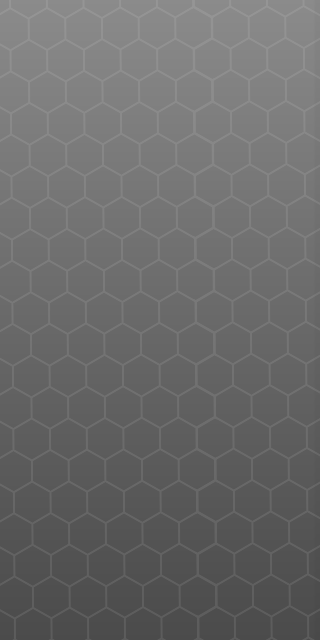
This pattern is drawn by a Shadertoy shader. Its source:

```glsl
// A honeycomb of thin pale outlines over a grey vertical gradient.
// Two interleaved rectangular grids give the nearest cell centre, and a
// hexagon distance gives the outline; the mesh is turned very slightly.

#define CELL_PITCH 0.1146             // cell width, in canvas widths
#define ROW_SQUASH 0.994              // row height against a regular hexagon
#define TILT 0.0075                   // mesh rotation in radians
#define ANCHOR vec2(0.4974, 1.0242)   // midpoint of one upright edge
#define LINE_HALF 0.027               // half outline width, in cells
#define LINE_GLOW 0.09                // outline opacity
#define SEAM_GAIN 1.3                 // outline widening along the seam
#define GREY_BOTTOM 0.295
#define GREY_TOP 0.545
#define GRADIENT_POWER 1.1
#define EDGE_SHADE 0.03               // darkening of the right border

const float SQRT3 = 1.7320508;

// Distance from p to the nearest edge of a grid of unit-wide hexagons.
float hexEdgeDistance(vec2 p) {
    vec2 period = vec2(1.0, SQRT3);
    vec2 a = mod(p, period) - 0.5 * period;
    vec2 b = mod(p - 0.5 * period, period) - 0.5 * period;
    vec2 local = abs(dot(a, a) < dot(b, b) ? a : b);
    return 0.5 - max(local.x, dot(local, vec2(0.5, 0.5 * SQRT3)));
}

// Canvas position to cell units, with an upright edge at the anchor.
vec2 toCells(vec2 uv) {
    vec2 d = uv - ANCHOR;
    float c = cos(TILT), s = sin(TILT);
    vec2 turned = vec2(c * d.x + s * d.y, c * d.y - s * d.x);
    return turned / (CELL_PITCH * vec2(1.0, ROW_SQUASH)) + vec2(0.5, 0.0);
}

void mainImage(out vec4 fragColor, in vec2 fragCoord) {
    vec2 uv = fragCoord / iResolution.x;
    float height = fragCoord.y / iResolution.y;
    vec2 cell = toCells(uv);
    float pixel = 1.0 / (iResolution.x * CELL_PITCH);

    // Background gradient
    float grey = mix(GREY_BOTTOM, GREY_TOP, pow(height, GRADIENT_POWER));

    // Outlines, a little heavier along one zigzag column
    float seam = 1.0 - smoothstep(0.27, 0.33, abs(cell.x - 1.75));
    float halfWidth = LINE_HALF * mix(1.0, SEAM_GAIN, seam);
    float edge = hexEdgeDistance(cell);
    float line = 1.0 - smoothstep(-0.5 * pixel, 0.5 * pixel, edge - halfWidth);
    grey = mix(grey, 1.0, LINE_GLOW * line);

    // Faint shade on the right border
    grey *= 1.0 - EDGE_SHADE * smoothstep(0.978, 0.988, uv.x);

    fragColor = vec4(vec3(grey), 1.0);
}
```
